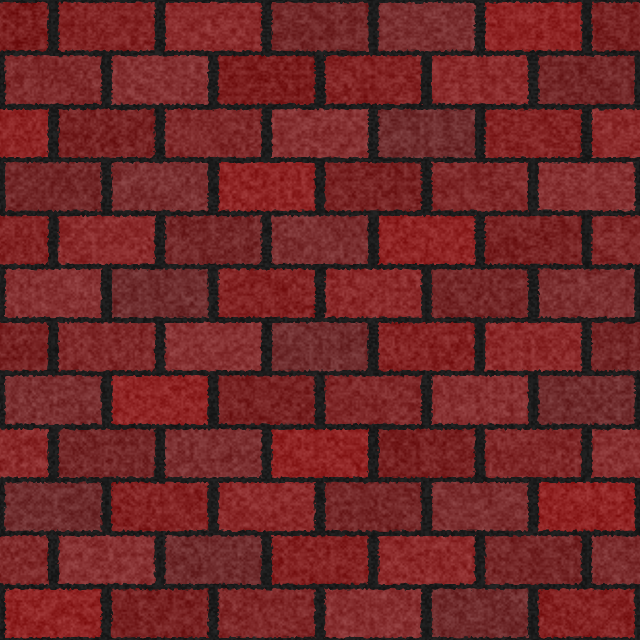
This texture is drawn by a Shadertoy shader. Its source:

```glsl
const vec2 BRICKS = vec2(6.0, 12.0);
const float FILL = 0.9;
const vec3 VIVID_RED = vec3(0.525, 0.125, 0.125);
const vec3 DULL_RED = vec3(0.475, 0.195, 0.2);
const vec3 MORTAR = vec3(0.108);

float hash(vec2 p) {
    return fract(sin(dot(p, vec2(127.1, 311.7))) * 43758.5453);
}

float valueNoise(vec2 p) {
    vec2 cell = floor(p);
    vec2 f = fract(p);
    f = f * f * (3.0 - 2.0 * f);
    float low = mix(hash(cell), hash(cell + vec2(1.0, 0.0)), f.x);
    float high = mix(hash(cell + vec2(0.0, 1.0)), hash(cell + vec2(1.0, 1.0)), f.x);
    return mix(low, high, f.y);
}

float boxDistance(vec2 p, vec2 halfSize) {
    vec2 d = abs(p) - halfSize;
    return length(max(d, 0.0)) + min(max(d.x, d.y), 0.0);
}

// Running bond: every second row moves by half a brick
vec2 bondGrid(vec2 uv, vec2 count) {
    vec2 grid = uv * count;
    grid.x += 0.5 * mod(floor(grid.y), 2.0);
    return grid;
}

// Three diagonal steps of brightness, with a slower drift of saturation
vec3 brickTint(vec2 id) {
    float shade = mod(id.x - id.y + 2.0, 3.0);
    float dullness = fract(dot(id, vec2(0.21, 0.454)) + 0.06);
    return mix(VIVID_RED, DULL_RED, dullness) * (0.92 + 0.08 * shade);
}

// Soft blotches with finer specks, centred on zero
float clayGrain(vec2 uv) {
    float blotches = valueNoise(uv * 150.0) - 0.5;
    float specks = valueNoise(uv * 330.0 + 17.0) - 0.5;
    return 0.6 * blotches + 0.5 * specks;
}

void mainImage(out vec4 fragColor, in vec2 fragCoord) {
    vec2 uv = fragCoord / iResolution.xy;
    float pixel = 1.0 / min(iResolution.x, iResolution.y);

    vec2 grid = bondGrid(uv, BRICKS);
    vec2 id = floor(grid);
    vec2 local = (fract(grid) - 0.5) / BRICKS;

    // Brick outline with crumbled edges
    float crumble = (valueNoise(uv * 300.0 + 41.0) - 0.5) * 0.0045;
    float d = boxDistance(local, 0.5 * FILL / BRICKS) + crumble;
    float brickMask = 1.0 - smoothstep(-0.6 * pixel, 0.6 * pixel, d);

    // Surface colours
    vec3 brick = brickTint(id) + clayGrain(uv) * vec3(0.16, 0.19, 0.19);
    vec3 mortar = MORTAR + (valueNoise(uv * 320.0 + 73.0) - 0.5) * 0.085;

    fragColor = vec4(clamp(mix(mortar, brick, brickMask), 0.0, 1.0), 1.0);
}
```
